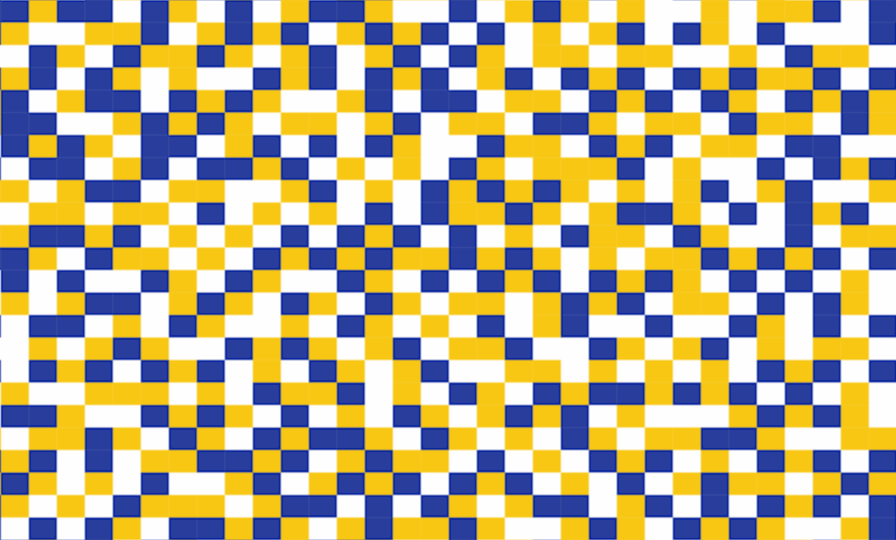
This pattern is drawn by a Shadertoy shader. Its source:

```glsl
// Mosaic of flat white, yellow and blue bricks on a wrapping grid.
// Half the cells (a checkerboard) are coloured at random; the others prefer
// colours rare among their neighbours. Blue bricks get a thin deeper rim.

#define GRID vec2(32.0, 24.0)         // even numbers of columns and rows
#define GRID_SHIFT vec2(0.03, 0.0)    // offset of the grid, in cells
#define EDGE_SOFTNESS 0.0016          // half width of an edge, canvas widths
#define RIM_REACH 0.0039              // reach of the deep blue rim
#define JITTER 2.0                    // 0 = strict alternation, large = random
#define BLUE_PENALTY 0.2              // makes blue a little rarer
#define HAIRLINE 0.05                 // strength of the pale joints
#define WHITE vec3(0.995)
#define YELLOW vec3(0.97, 0.78, 0.08)
#define BLUE vec3(0.16, 0.24, 0.61)
#define DEEP_BLUE vec3(0.04, 0.15, 0.62)

// Integer hash of a cell and a channel, 0 to 1
float hash(vec2 cell, int channel) {
    uvec2 c = uvec2(cell);
    uint h = c.x * 1597u + c.y * 51749u + uint(channel) * 7919u + 37u;
    h = h * 747796405u + 2891336453u;
    h = ((h >> ((h >> 28u) + 4u)) ^ h) * 277803737u;
    h = (h >> 22u) ^ h;
    return float(h & 65535u) / 65536.0;
}

// One-hot vector (white, yellow, blue) of a freely chosen cell
vec3 randomKind(vec2 cell) {
    float h = hash(mod(cell, GRID), 0);
    return h < 0.35 ? vec3(1, 0, 0) : h < 0.70 ? vec3(0, 1, 0) : vec3(0, 0, 1);
}

// One-hot vector of any cell
vec3 cellKind(vec2 cell) {
    cell = mod(cell, GRID);
    if (mod(cell.x + cell.y, 2.0) < 0.5) return randomKind(cell);

    // Count the colours around, add jitter, then take the rarest
    vec3 crowd = randomKind(cell + vec2(1, 0)) + randomKind(cell - vec2(1, 0))
               + randomKind(cell + vec2(0, 1)) + randomKind(cell - vec2(0, 1));
    crowd += JITTER * vec3(hash(cell, 1), hash(cell, 2), hash(cell, 3));
    crowd.z += BLUE_PENALTY;
    if (crowd.x <= min(crowd.y, crowd.z)) return vec3(1, 0, 0);
    return crowd.y <= crowd.z ? vec3(0, 1, 0) : vec3(0, 0, 1);
}

// Step across a cell border with the given half width
vec2 borderStep(vec2 f, vec2 halfWidth) {
    return smoothstep(0.5 - halfWidth, 0.5 + halfWidth, f);
}

vec3 blend(vec3 a, vec3 b, vec3 c, vec3 d, vec2 w) {
    return mix(mix(a, b, w.x), mix(c, d, w.x), w.y);
}

void mainImage(out vec4 fragColor, in vec2 fragCoord) {
    // Position between the centres of four cells
    vec2 p = fragCoord / iResolution.xy * GRID - GRID_SHIFT - 0.5;
    vec2 cell = floor(p), f = p - cell;
    vec3 a = cellKind(cell), b = cellKind(cell + vec2(1, 0));
    vec3 c = cellKind(cell + vec2(0, 1)), d = cellKind(cell + vec2(1, 1));

    // Convert canvas widths to cells; at least about a pixel wide
    vec2 toCells = GRID * vec2(1.0, iResolution.x / iResolution.y);
    float softness = max(EDGE_SOFTNESS, 0.6 / iResolution.x);
    vec2 sharpStep = borderStep(f, softness * toCells);
    vec2 wideStep = borderStep(f, max(RIM_REACH, softness) * toCells);

    // Flat colours
    vec3 kind = blend(a, b, c, d, sharpStep);
    vec3 colour = kind.x * WHITE + kind.y * YELLOW + kind.z * BLUE;

    // Rim: where the crisp blue exceeds its wider blur
    float wideBlue = blend(a, b, c, d, wideStep).z;
    float rim = smoothstep(0.04, 0.14, kind.z - wideBlue);
    colour += rim * kind.z * (DEEP_BLUE - BLUE);

    // Pale joints between the bricks
    vec2 joint = 4.0 * sharpStep * (1.0 - sharpStep);
    colour = mix(colour, WHITE, HAIRLINE * max(joint.x, joint.y));

    fragColor = vec4(colour, 1.0);
}
```
